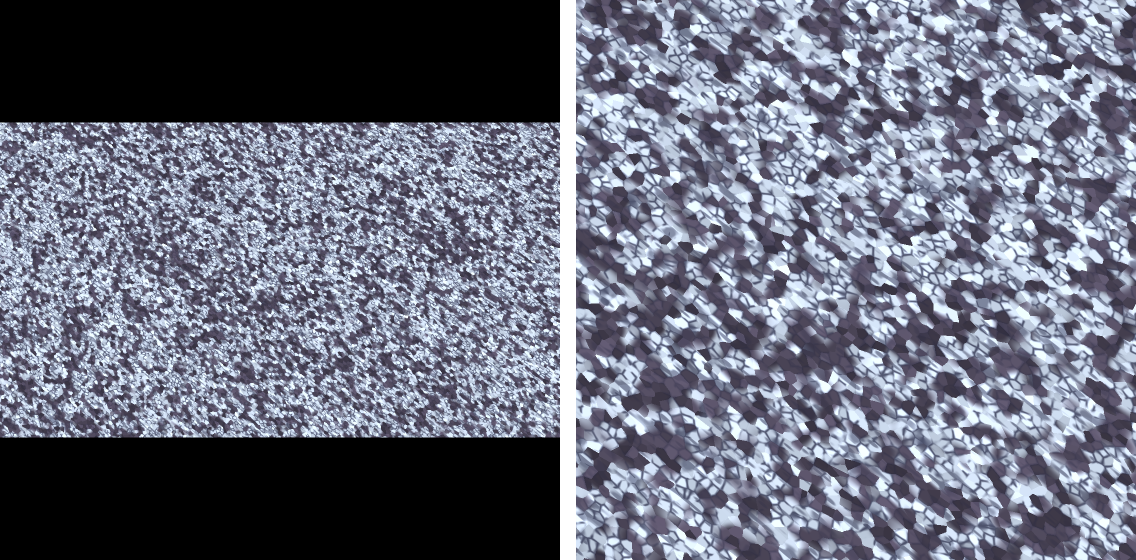
Left, the full canvas; right, a detail of the centre.
Reproduce this texture procedurally as a WebGL 1 fragment shader.

```glsl
precision highp float;
uniform vec2 u_resolution;

#define BAND_HALF 0.28125
#define GRAIN_FREQ 225.0
#define STRETCH 1.5
#define STREAK_DIR vec2(0.78, -0.62)
#define CLUMP_FREQ 0.8
#define SPECKLE 0.2
#define SEAM_DEPTH 0.75
#define DARK_STONE vec3(0.31, 0.285, 0.36)
#define PALE_STONE vec3(0.84, 0.90, 0.98)
#define GAP_COLOR vec3(0.13, 0.14, 0.25)
#define WARM_CHIP vec3(0.88, 0.76, 0.62)

float hash(vec2 p) {
  vec3 q = fract(p.xyx * 0.1031);
  q += dot(q, q.yzx + 33.33);
  return fract((q.x + q.y) * q.z);
}

vec2 hash2(vec2 p) {
  return vec2(hash(p + 17.0), hash(p + 91.0));
}

float valueNoise(vec2 p) {
  vec2 cell = floor(p);
  vec2 f = fract(p);
  f = f * f * (3.0 - 2.0 * f);
  float low = mix(hash(cell), hash(cell + vec2(1.0, 0.0)), f.x);
  float high = mix(hash(cell + vec2(0.0, 1.0)), hash(cell + 1.0), f.x);
  return mix(low, high, f.y);
}

// Slight perspective, then axes along and across the streaks
vec2 grainSpace(vec2 uv) {
  vec2 ground = (uv - 0.5) / (1.15 - 0.3 * uv.y);
  vec2 across = vec2(-STREAK_DIR.y, STREAK_DIR.x);
  vec2 axes = vec2(dot(ground, STREAK_DIR) / STRETCH, dot(ground, across));
  return axes * GRAIN_FREQ + 400.0;
}

vec3 gravel(vec2 uv) {
  vec2 p = grainSpace(uv);
  vec2 home = floor(p);
  vec2 stone = home;
  vec2 center = p;
  float nearest = 8.0;
  float second = 8.0;

  // Nearest two stones
  for (int j = -1; j <= 1; j++) {
    for (int i = -1; i <= 1; i++) {
      vec2 cell = home + vec2(float(i), float(j));
      vec2 seed = cell + hash2(cell);
      float d = distance(p, seed);
      if (d < nearest) {
        second = nearest;
        nearest = d;
        stone = cell;
        center = seed;
      } else {
        second = min(second, d);
      }
    }
  }

  // Small clumps of pale and dark stones, with loose specks
  vec2 ragged = mix(p, center, 0.55);
  float clump = valueNoise(ragged * CLUMP_FREQ);
  float patches = valueNoise(ragged * 0.37 + 70.0);
  float drift = 0.08 * (valueNoise(center * 0.035) - 0.5);
  float tone = mix(mix(clump, patches, 0.3), hash(stone + 233.0), SPECKLE);
  float pale = smoothstep(0.39, 0.55, tone + drift);

  float shade = hash(stone + 57.0);
  vec3 darkColor = DARK_STONE * mix(0.72, 1.28, shade);
  vec3 paleColor = PALE_STONE * mix(0.86, 1.16, shade);
  vec3 color = mix(darkColor, paleColor, pale);
  color = mix(color, WARM_CHIP, step(0.9998, hash(stone + 311.0)));

  // Broken shadow seams and thin hatching along the streaks
  float broken = smoothstep(0.35, 0.65, valueNoise(p * 1.3 + 31.0));
  float seam = broken * (1.0 - smoothstep(0.0, 0.4, second - nearest));
  float hatch = smoothstep(0.62, 0.85, valueNoise(p * vec2(0.7, 2.1) + 9.0));
  float shadow = max(seam * SEAM_DEPTH, hatch * 0.5);
  return mix(color, GAP_COLOR, shadow * mix(0.4, 1.0, pale));
}

void main() {
  vec3 color = vec3(0.0);
  // Four samples smooth the grains and the band edges
  for (int j = 0; j < 2; j++) {
    for (int i = 0; i < 2; i++) {
      vec2 offset = vec2(float(i), float(j)) * 0.5 - 0.25;
      vec2 uv = (gl_FragCoord.xy + offset) / u_resolution;
      float inside = step(abs(uv.y - 0.5), BAND_HALF);
      color += min(gravel(uv), 1.0) * inside;
    }
  }
  gl_FragColor = vec4(color * 0.25, 1.0);
}
```
